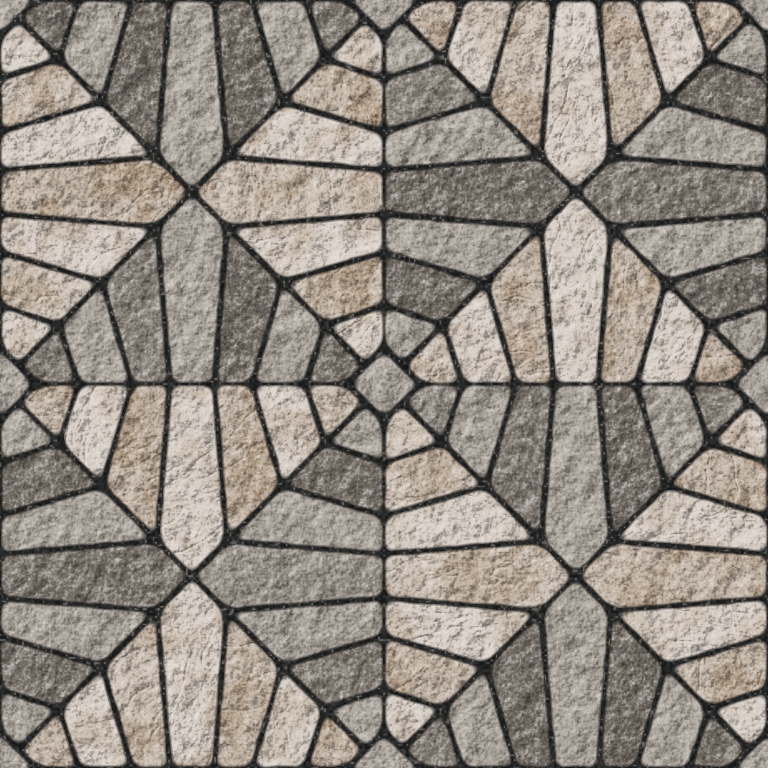
Reproduce this pattern procedurally as a WebGL 1 fragment shader.

```glsl
precision highp float;
// Flagstone paving: square tiles of radiating rounded stones, alternating grey and cream fans.

uniform vec2 u_resolution;

const float TILES = 2.0;          // tiles across and down
// Joints between stones: x on the diagonal, x on the tile edge (half tile = 1)
const vec2 JOINT_A = vec2(0.182, 0.115);
const vec2 JOINT_B = vec2(0.469, 0.313);
const vec2 JOINT_C = vec2(0.692, 0.590);
const float DIAMOND = 0.190;      // half diagonal of the corner stone
const float GAP = 0.0095;         // half width of a joint
const float EDGE_TRIM = 0.005;    // joints on tile edges are thinner by this
const float ROUNDING = 0.052;
const float WOBBLE = 0.007;       // irregularity of the stone outline
const float BEVEL = 0.014;
const float RELIEF = 2.2;
const float GRAIN = 0.52;
const float ACCENT = 0.55;        // how strictly deep and pale stones alternate

const vec3 GROUT = vec3(0.15, 0.155, 0.155);
const vec3 DARK = vec3(0.455, 0.43, 0.40);
const vec3 GREY = vec3(0.655, 0.63, 0.595);
const vec3 CREAM = vec3(0.83, 0.795, 0.76);
const vec3 SAND = vec3(0.74, 0.685, 0.625);
const vec3 RUST = vec3(0.65, 0.56, 0.46);

float hash(vec2 p) {
    return fract(sin(dot(p, vec2(12.9898, 78.233))) * 43758.5453);
}

float noise(vec2 p) {
    vec2 i = floor(p), f = fract(p);
    f = f * f * (3.0 - 2.0 * f);
    return mix(mix(hash(i), hash(i + vec2(1.0, 0.0)), f.x),
               mix(hash(i + vec2(0.0, 1.0)), hash(i + 1.0), f.x), f.y);
}

float fbm(vec2 p) {
    float sum = 0.0, amp = 0.5;
    for (int i = 0; i < 5; i++) {
        sum += amp * noise(p);
        p = mat2(1.6, 1.2, -1.2, 1.6) * p + 3.7;
        amp *= 0.52;
    }
    return sum;
}

float smoothMin(float a, float b) {
    float h = max(ROUNDING - abs(a - b), 0.0) / ROUNDING;
    return min(a, b) - h * h * ROUNDING * 0.25;
}

// Signed distance to a joint, positive on the side towards the tile corner
float jointSide(vec2 q, vec2 joint) {
    vec2 n = normalize(vec2(1.0 - joint.x, joint.x - joint.y));
    return dot(q - joint.x, n);
}

// Stone surface: rough grain with split ledges
float surface(vec2 p, float turn, float ledges) {
    float c = cos(turn), s = sin(turn);
    vec2 q = mat2(c, s, -s, c) * p + turn * 9.0;
    float split = abs(fbm(q * vec2(2.0, 5.0) + 7.0) - 0.5);
    return fbm(q * 14.0) - ledges * (1.0 - smoothstep(0.0, 0.035, split));
}

void main() {
    vec2 grid = gl_FragCoord.xy / u_resolution * TILES;
    vec2 tile = floor(grid);
    vec2 p = fract(grid) * 2.0 - 1.0;
    vec2 w = grid * 2.0;
    float aa = 2.0 * TILES / min(u_resolution.x, u_resolution.y);

    // Fold the tile into one wedge: q.x across the fan, q.y outwards
    bool upright = abs(p.y) > abs(p.x);
    vec2 fan = upright ? p : p.yx;
    vec2 q = abs(fan);

    // Fan stones
    float a = jointSide(q, JOINT_A);
    float b = jointSide(q, JOINT_B);
    float c = jointSide(q, JOINT_C);
    float slot = step(0.0, a) + step(0.0, b) + step(0.0, c);
    float d = smoothMin((q.y - q.x) * 0.7071, (q.y + q.x) * 0.7071);
    d = smoothMin(d, smoothMin(abs(a), smoothMin(abs(b), abs(c))));
    d = smoothMin(d, 1.0 - q.y + EDGE_TRIM);
    vec2 id = tile * 17.0 + vec2(slot * sign(fan.x) + (upright ? 8.0 : 0.0), 5.0 * sign(fan.y));
    bool warm = upright == (mod(tile.x + tile.y, 2.0) < 0.5);
    float pale = mod(slot + (upright ? 1.0 : 0.0), 2.0);

    // Diamond stone shared by four tile corners
    vec2 r = 1.0 - q;
    float diamond = (DIAMOND - r.x - r.y) * 0.7071;
    if (diamond > 0.0) {
        d = smoothMin(diamond, (DIAMOND - abs(r.x - r.y)) * 0.7071);
        id = floor(grid + 0.5) * 31.0 + 3.0;
        warm = false;
        pale = 1.0;
    } else {
        d = smoothMin(d, -diamond);
    }
    d += (noise(w * 13.0) - 0.5) * WOBBLE;

    // Base colour of each stone
    float tone = mix(hash(id + 0.37), pale, ACCENT);
    float turn = hash(id + 5.13) * 6.2832;
    float stain = fbm(w * 6.0 + turn * 11.0);
    vec3 stone;
    if (warm) {
        stone = mix(SAND, CREAM, smoothstep(0.15, 0.7, tone));
        stone = mix(stone, RUST, smoothstep(0.42, 0.66, stain) * mix(0.7, 0.2, tone));
    } else {
        stone = mix(DARK, GREY, smoothstep(0.1, 0.7, tone)) * (0.92 + 0.16 * stain);
    }

    // Relief lit from the upper left, with fine pitted grain
    float ledges = warm ? 0.10 : 0.03;
    vec2 lit = vec2(-0.004, 0.004);
    float slope = surface(w - lit, turn, ledges) - surface(w + lit, turn, ledges);
    float grain = noise(w * 58.0) * 0.5 + noise(w * 115.0 + 4.0) * 0.5 - 0.5;
    float shade = clamp(slope * RELIEF, -0.3, 0.25) + grain * GRAIN * mix(1.2, 0.85, tone);
    stone *= 1.0 + min(shade, 0.0);
    stone = mix(stone, vec3(0.96, 0.95, 0.94), clamp(shade * 1.3, 0.0, 0.8));

    // Dark worn edge, then gritty grout
    float depth = d - GAP;
    stone *= mix(0.45, 1.0, smoothstep(0.0, BEVEL, depth));
    float grit = noise(w * 75.0 + 19.0);
    vec3 grout = GROUT * (0.5 + grit) + RUST * 0.3 * smoothstep(0.72, 0.95, grit);
    vec3 color = mix(grout, stone, smoothstep(-0.5 * aa, 0.5 * aa, depth));
    gl_FragColor = vec4(clamp(color, 0.0, 1.0), 1.0);
}
```
